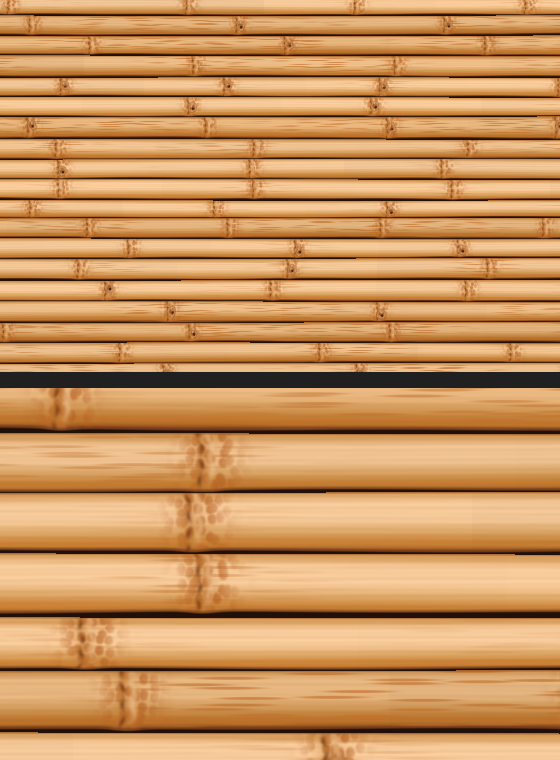
Top, the full canvas; bottom, a detail of the centre.
A Shadertoy shader for this texture:

```glsl
// Horizontal bamboo canes stacked in a wall, with nodes, knots and brown streaks.

float hash(vec2 p) {
    return fract(sin(dot(p, vec2(127.1, 311.7))) * 43758.5);
}

// Distance to the nearest scattered point, one point per cell.
float cells(vec2 p) {
    vec2 base = floor(p);
    float nearest = 2.0;
    for (int y = -1; y <= 1; y++)
    for (int x = -1; x <= 1; x++) {
        vec2 c = base + vec2(x, y);
        vec2 point = c + vec2(hash(c), hash(c + 37.3));
        nearest = min(nearest, length(p - point));
    }
    return nearest;
}

// Uneven, slightly bowed boundary above cane i.
float seam(float i, float x) {
    float h = hash(vec2(i, 4.7));
    return i + 0.17 * (h - 0.5) + 0.025 * sin(x * 2.3 + h * 40.0);
}

float bump(float d, float width) {
    return exp(-d * d / (width * width));
}

void mainImage(out vec4 fragColor, in vec2 fragCoord) {
    vec2 p = fragCoord / iResolution.y;
    float x = p.x;
    float row = (1.0 - p.y) * 18.28 + 0.21;
    float soft = 18.28 / iResolution.y;

    // Find the cane and the position across it: t is 0 at the top, 1 below.
    float i = floor(row);
    if (row < seam(i, x)) i -= 1.0;
    else if (row >= seam(i + 1.0, x)) i += 1.0;
    float top = seam(i, x);
    float t = (row - top) / (seam(i + 1.0, x) - top);

    // Nodes: spacing and phase differ from cane to cane.
    float spacing = mix(0.40, 0.56, hash(vec2(i, 1.3)));
    float q = x / spacing + hash(vec2(i, 8.1));
    vec2 id = vec2(floor(q), i);
    float d = (fract(q) - 0.5) * spacing + 0.07 * (hash(id + 2.6) - 0.5);
    float rim = d + 0.012 * (t - 0.5) * (t - 0.5) + 0.001 * sin(t * 17.0 + i);
    float age = hash(vec2(i, 6.4));

    // Rounded shading, with the lit band above the middle.
    float u = t + 0.03 * sin(x * 4.0 + i * 2.1) + 0.05 * (age - 0.5);
    vec3 pale = vec3(0.945, 0.775, 0.59);
    vec3 gold = vec3(0.77, 0.49, 0.20);
    vec3 brown = vec3(0.56, 0.30, 0.11);
    vec3 col = mix(vec3(0.83, 0.61, 0.36), pale, smoothstep(0.02, 0.20, u));
    col = mix(col, vec3(0.84, 0.63, 0.38), smoothstep(0.42, 0.70, u));
    col = mix(col, gold, smoothstep(0.64, 0.84, u));
    col = mix(col, brown, smoothstep(0.86, 0.97, u));

    // Tint per cane and segment, and fine lengthwise grain.
    col *= mix(vec3(1.02), vec3(0.95, 0.91, 0.83), age * age);
    col *= 0.98 + 0.04 * hash(id + 5.2);
    float grain = sin(t * 43.0 + 2.0 * sin(x * 5.0 + i))
                + sin(t * 71.0 + 3.0 * sin(x * 3.1 + i * 4.0));
    col *= 1.0 + 0.012 * grain;

    // Thin streaks, denser on worn canes and close to nodes.
    float wear = age + 0.3 * sin(x * 6.0 + i * 5.3) + 0.2 * sin(x * 13.0 + i * 2.7);
    wear = smoothstep(0.5, 1.1, wear) + 0.6 * hash(id + 9.4) * bump(d, 0.09);
    float streak = smoothstep(0.36, 0.12, cells(vec2(x * 8.0 + i * 3.7, row * 10.0)));
    col = mix(col, vec3(0.75, 0.44, 0.17), 0.65 * streak * min(wear, 1.0));

    // Node: blotchy stain, raised pale rim and broken dark crease.
    float fleck = cells(vec2(d * 110.0, t * 5.0) + id * 17.0);
    float stain = bump(d - 0.004, 0.022) * smoothstep(0.65, 0.25, fleck);
    col = mix(col, vec3(0.70, 0.36, 0.12), 0.75 * stain);
    col = mix(col, gold, 0.45 * bump(rim, 0.011));
    col = mix(col, pale, 0.55 * bump(rim - 0.006, 0.0035) * smoothstep(0.95, 0.6, t));
    float crease = bump(rim + 0.003, 0.0024) * (0.6 + 0.4 * sin(t * 23.0 + i * 3.0));
    col = mix(col, vec3(0.45, 0.22, 0.08), 0.7 * crease);

    // Some nodes carry a scarred bud with a dark core.
    float bud = step(0.55, hash(id + 3.9));
    vec2 k = vec2(d - 0.007, (t - mix(0.35, 0.65, hash(id + 7.7))) * 0.055);
    float radius = length(k * vec2(1.0, 0.85)) + 0.004 * (fleck - 0.4);
    float scar = smoothstep(0.016, 0.009, radius) * smoothstep(0.15, 0.55, fleck);
    col = mix(col, brown, 0.8 * bud * scar);
    col = mix(col, vec3(0.88, 0.64, 0.40), 0.6 * bud * bump(radius - 0.009, 0.002));
    float core = smoothstep(0.007, 0.003, length(k - vec2(0.002, 0.003)) + 0.004 * fleck);
    col = mix(col, vec3(0.25, 0.11, 0.05), 0.9 * bud * core);

    // Dark gap below the cane, closing where a node swells.
    float gap = mix(0.025, 0.085, hash(vec2(i + 1.0, 2.2)));
    gap += 0.015 * sin(x * 7.0 + i * 3.0) + 0.01 * sin(x * 17.0 + i);
    gap = max(gap - 0.03 * bump(d, 0.015), 0.015);
    col = mix(col, vec3(0.39, 0.20, 0.10), 0.75 * smoothstep(0.07, 0.0, 1.0 - gap - t));
    col = mix(col, vec3(0.13, 0.06, 0.035), smoothstep(-soft, soft, t - 1.0 + gap));
    col = mix(col, brown, 0.6 * smoothstep(soft + 0.02, 0.0, t));

    fragColor = vec4(clamp(col, 0.0, 1.0), 1.0);
}
```
